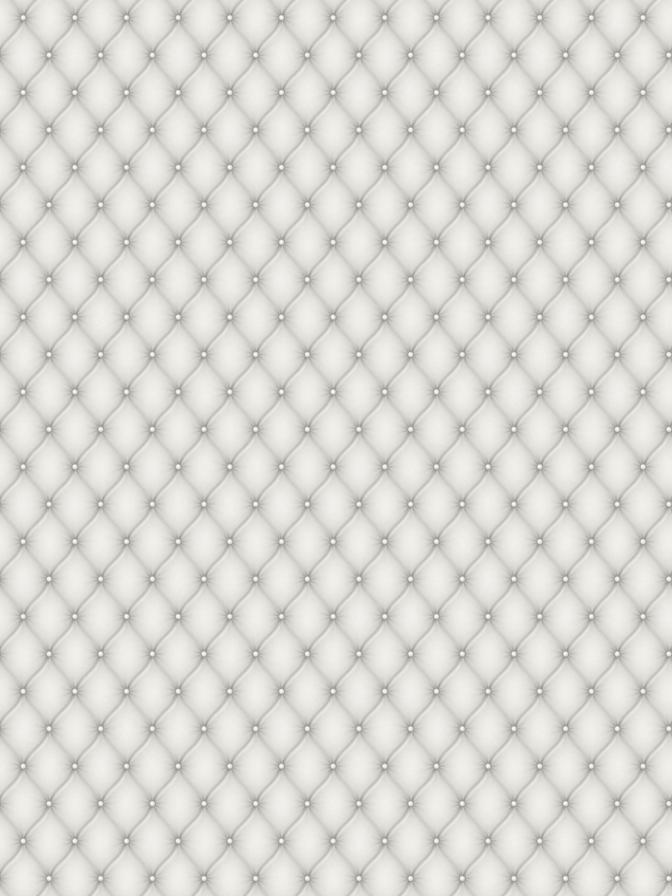
Give the GLSL for this pattern, as a WebGL 2 fragment shader.

```glsl
#version 300 es
precision highp float;
// Pale button-tufted upholstery: puffed diamonds, stitched seams, small pearl buttons.

uniform vec2 u_resolution;
out vec4 fragColor;

const vec2 REPEATS = vec2(13.01, 11.97);   // tufts across and down
const vec2 FIRST_BUTTON = vec2(0.452, 0.237); // in repeats, from the top left
const float CELL_RATIO = 1.449;            // repeat height over width
const float BUTTON_RADIUS = 0.066;         // in repeat widths
const float SHADOW_REACH = 0.085;
const float SHADOW_DEPTH = 0.40;
const float PUFF_DEPTH = 0.10;
const float SEAM_WIDTH = 0.032;
const float SEAM_BOW = 0.035;
const float FOLD_COUNT = 11.0;
const float GRAIN = 0.014;
const float DARK_TONE = 0.45;
const float LIGHT_TONE = 0.945;
const vec3 SHADOW_COLOR = vec3(0.45, 0.45, 0.41);
const vec3 LEATHER_COLOR = vec3(0.945, 0.938, 0.92);
const float TAU = 6.2831853;

float hash(vec2 p) {
    return fract(sin(dot(p, vec2(127.1, 311.7))) * 43758.5453);
}

float noise(vec2 p) {
    vec2 i = floor(p), f = fract(p);
    f = f * f * (3.0 - 2.0 * f);
    return mix(mix(hash(i), hash(i + vec2(1, 0)), f.x),
               mix(hash(i + vec2(0, 1)), hash(i + vec2(1, 1)), f.x), f.y);
}

// Soft line of the given half width around zero, widened to at least a pixel.
float line(float d, float width, float aa) {
    float w = max(width, aa);
    return exp(-d * d / (w * w)) * width / w;
}

void main() {
    vec2 p = gl_FragCoord.xy / u_resolution;
    float pixel = REPEATS.x / u_resolution.x;
    vec2 q = vec2(p.x, 1.0 - p.y) * REPEATS - FIRST_BUTTON;

    // Diagonal lattice: buttons at whole coordinates, seams along whole lines
    vec2 lattice = vec2(q.x + q.y, q.x - q.y);
    vec2 id = round(lattice);
    vec2 d = lattice - id;
    vec2 toButton = 0.5 * vec2(d.x + d.y, (d.x - d.y) * CELL_RATIO);
    float r = length(toButton);

    // Puffed diamonds
    vec2 f = fract(lattice);
    vec2 dome = 4.0 * f * (1.0 - f);
    float tone = LIGHT_TONE - PUFF_DEPTH * (1.0 - dome.x * dome.y);
    tone += 0.012 * (f.x - 0.5) * dome.y;

    // Seams: a dark crease with a lit lip, stronger on the rising diagonal
    vec2 seam = d + SEAM_BOW * sin(TAU * d.yx);
    float rising = line(seam.x, SEAM_WIDTH, pixel);
    float lip = line(seam.x - 2.0 * SEAM_WIDTH, SEAM_WIDTH, pixel);
    float falling = line(seam.y, SEAM_WIDTH * 1.4, pixel);
    tone += 0.05 * lip - 0.085 * rising - 0.035 * falling;

    // Shadowed hollow with gathered folds around each button
    float angle = atan(toButton.y, toButton.x + 1e-5);
    float folds = cos(FOLD_COUNT * angle + 0.8 * hash(id));
    float foldFade = smoothstep(0.05, 0.12, r);
    tone -= SHADOW_DEPTH * exp(-r / SHADOW_REACH) * (1.0 + 0.32 * folds * foldFade);

    // Fine leather grain
    tone += GRAIN * (noise(q * vec2(1.0, CELL_RATIO) * 22.0) - 0.5);

    // Pearl button, lit from the upper left
    vec2 b = toButton / BUTTON_RADIUS;
    float pearl = 0.85 - 0.24 * smoothstep(0.4, 1.0, length(b));
    pearl += 0.16 * exp(-3.0 * dot(b + 0.2, b + 0.2));
    float cover = 1.0 - smoothstep(-0.6 * pixel, 0.6 * pixel, r - BUTTON_RADIUS);
    tone = mix(tone, pearl, cover);

    float level = (tone - DARK_TONE) / (LIGHT_TONE - DARK_TONE);
    fragColor = vec4(mix(SHADOW_COLOR, LEATHER_COLOR, clamp(level, 0.0, 1.05)), 1.0);
}
```
